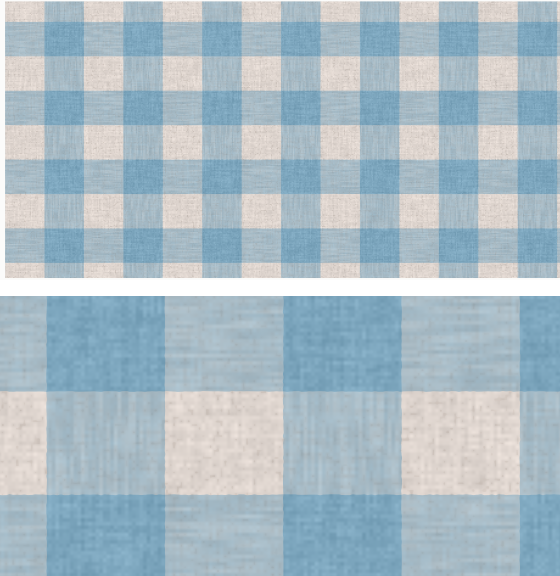
Top, the full canvas; bottom, a detail of the centre.
A Shadertoy shader for this pattern:

```glsl
// Linen gingham: blue warp and weft stripes cross on cream cloth, giving cream,
// half-tone and full-blue checks. Stretched value noise makes the uneven threads,
// and a thin white margin frames the left, top and bottom of the cloth.
#define PERIOD vec2(0.28167, 0.24592)     // one blue plus one cream stripe
#define STRIPE_START vec2(0.1589, 0.0612) // first blue stripe, left and bottom
#define MARGIN_LEFT 0.0182
#define MARGIN_TOP 0.005
#define MARGIN_BOTTOM 0.007
#define THREADS 230.0                     // threads per canvas height
#define SLUB_RATE 26.0                    // thickness changes along a thread
#define HALF_TONE 0.565                   // blue share where one stripe crosses
#define CREAM vec3(0.872, 0.835, 0.810)
#define BLUE vec3(0.488, 0.650, 0.742)
#define PAPER vec3(0.985, 0.985, 0.980)

float hash(vec2 cell) {
    uvec2 q = uvec2(ivec2(cell) + 4096) * uvec2(1597334673u, 3812015801u);
    uint n = (q.x ^ q.y) * 1597334673u;
    n ^= n >> 15;
    n *= 2246822519u;
    n ^= n >> 13;
    return float(n >> 8) / 16777216.0;
}

// Smooth value noise from -1 to 1
float noise(vec2 p) {
    vec2 i = floor(p), f = fract(p);
    f = f * f * (3.0 - 2.0 * f);
    float low = mix(hash(i), hash(i + vec2(1, 0)), f.x);
    float high = mix(hash(i + vec2(0, 1)), hash(i + vec2(1, 1)), f.x);
    return 2.0 * mix(low, high, f.y) - 1.0;
}

// Coverage of the blue stripes in x and y
vec2 stripes(vec2 p, float pixel) {
    vec2 fromCentre = abs(fract((p - STRIPE_START) / PERIOD + 0.25) - 0.5);
    vec2 inside = (0.25 - fromCentre) * PERIOD;
    return clamp(inside / pixel + 0.5, 0.0, 1.0);
}

void mainImage(out vec4 fragColor, in vec2 fragCoord) {
    float pixel = 1.0 / iResolution.y;
    vec2 p = fragCoord * pixel;

    // Thread irregularities: upright, level and fine grain
    float warp = noise(p * vec2(THREADS, SLUB_RATE));
    float weft = noise(p.yx * vec2(THREADS, SLUB_RATE) + 311.0);
    float grain = noise(p * THREADS + 73.0);
    float mottle = noise(p * 22.0 + 19.0);

    // Blue share of each check, with mixed threads in the half tones
    vec2 band = stripes(p + 0.0006 * vec2(weft, warp), pixel);
    float crossing = band.x * band.y;
    float single = band.x + band.y - 2.0 * crossing;
    float facing = (warp - weft) * (band.y - band.x);
    float blueShare = crossing + single * (HALF_TONE + 0.05 * facing + 0.06 * grain);
    vec3 color = mix(CREAM, BLUE, blueShare);

    // Light and shadow of the weave, with sparse dark flecks on the cream
    float relief = 0.024 * (warp + weft) + 0.027 * grain + 0.006 * mottle;
    float fleck = smoothstep(0.55, 0.95, -grain) * (1.0 - blueShare);
    color += relief * vec3(1.0, 0.95, 0.92);
    color -= fleck * vec3(0.030, 0.035, 0.040);

    // White margin
    float edge = min(p.x - MARGIN_LEFT, min(p.y - MARGIN_BOTTOM, 1.0 - MARGIN_TOP - p.y));
    color = mix(PAPER, color, clamp(edge / pixel + 0.5, 0.0, 1.0));
    fragColor = vec4(clamp(color, 0.0, 1.0), 1.0);
}
```
